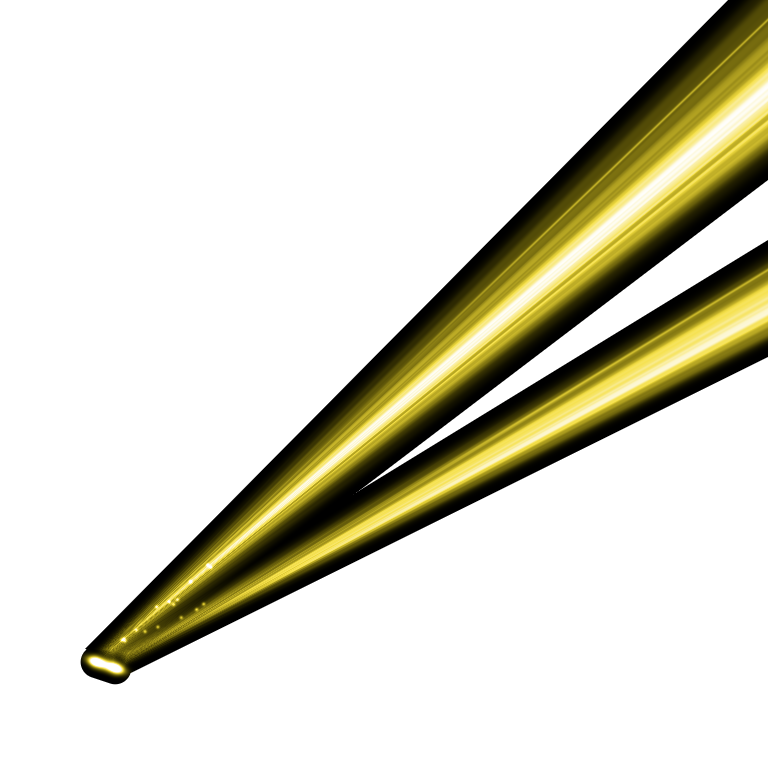
This background is drawn by a WebGL 2 fragment shader. Its source:

```glsl
#version 300 es
precision highp float;
uniform vec2 u_resolution;
out vec4 outColor;

#define SOURCE_A vec2(0.126, 0.138)
#define SOURCE_B vec2(0.150, 0.130)
#define CAP_RADIUS 0.021
#define HALO_LEVEL 0.36
#define STREAK_GAIN 0.62
#define SPARK_COUNT 16
#define SPARK_SIZE 0.0022

float hash(float n) {
  return fract(sin(n * 127.1) * 43758.5453);
}

float noise(float x) {
  float cell = floor(x), f = fract(x);
  return mix(hash(cell), hash(cell + 1.0), f * f * (3.0 - 2.0 * f));
}

// Signed distance below a line given as (slope, intercept)
float belowLine(vec2 p, vec2 line) {
  return (line.x * p.x + line.y - p.y) / sqrt(1.0 + line.x * line.x);
}

float segmentDistance(vec2 p, vec2 a, vec2 b) {
  vec2 ab = b - a;
  return length(p - a - ab * clamp(dot(p - a, ab) / dot(ab, ab), 0.0, 1.0));
}

// Returns (light, inner distance); core holds low, peak and high slopes
vec2 beam(vec2 p, vec2 source, vec2 upper, vec2 lower, vec3 core, float lineSlope, float seed) {
  vec2 q = p - source;
  float reach = max(q.x, 0.002);
  float slope = q.y / reach;
  float inner = min(belowLine(p, upper), -belowLine(p, lower));
  inner = min(inner, dot(q, normalize(vec2(1.0, core.y))));

  // Dark halo, wider with distance from the source
  float halo = HALO_LEVEL * smoothstep(0.006, mix(0.026, 0.052, p.x), inner);
  halo *= 0.85 + 0.3 * noise(slope * 70.0 + seed);

  // Bright core, blurred in slope near the source
  float blur = 0.012 / reach, span = core.z - core.x;
  float body = smoothstep(core.x - blur, core.x + blur + 0.25 * span, slope);
  body *= 1.0 - smoothstep(core.z - 0.3 * span - blur, core.z + 0.25 * span + 2.0 * blur, slope);
  body *= smoothstep(0.006, 0.028, inner);

  // Fine rays fanning out from the source
  float rays = 0.55 * noise(slope * 75.0 + seed) + 0.45 * noise(slope * 210.0 + seed * 3.0);
  float ridge = exp(-pow((slope - core.y) / (0.17 * span), 2.0));
  float light = halo + body * (0.26 + STREAK_GAIN * rays + 0.32 * ridge);

  // Single thin ray above the core
  float offset = (slope - lineSlope) * reach;
  light += 0.38 * smoothstep(0.4, 0.75, p.x) * exp(-pow(offset / 0.0022, 2.0));
  return vec2(light * step(0.0, inner), inner);
}

float sparks(vec2 p) {
  float sum = 0.0;
  for (int i = 0; i < SPARK_COUNT; i++) {
    float k = float(i);
    float along = 0.02 + 0.18 * hash(k + 3.0);
    vec2 center = SOURCE_A + along * vec2(1.0, mix(0.45, 1.0, hash(k + 41.0)));
    sum += 0.6 * exp(-dot(p - center, p - center) / (SPARK_SIZE * SPARK_SIZE));
  }
  return sum;
}

// Small tilted hot spot
float lamp(vec2 p, vec2 center) {
  vec2 q = p - center;
  q.y += 0.25 * q.x;
  return exp(-dot(q * vec2(85.0, 160.0), q * vec2(85.0, 160.0)));
}

vec3 goldRamp(float light) {
  vec3 gold = vec3(1.0, 0.91, 0.27 * light) * min(light, 0.96);
  return mix(gold, vec3(1.0), smoothstep(0.85, 1.5, light));
}

void main() {
  float unit = min(u_resolution.x, u_resolution.y);
  vec2 p = gl_FragCoord.xy / unit;

  vec2 high = beam(p, SOURCE_A, vec2(1.009, 0.0434), vec2(0.76, 0.0056),
                   vec3(0.765, 0.85, 0.905), 0.957, 5.0);
  vec2 low = beam(p, SOURCE_B, vec2(0.613, 0.0745), vec2(0.496, 0.0392),
                  vec3(0.50, 0.553, 0.59), 0.61, 19.0);

  // Black outline shared by both beams and their source
  float cap = CAP_RADIUS - segmentDistance(p, SOURCE_A, SOURCE_B);
  float inside = max(max(high.y, low.y), cap);
  float mask = clamp(0.5 + inside * unit, 0.0, 1.0);

  float light = high.x + low.x + sparks(p);
  light += 1.8 * (lamp(p, SOURCE_A) + lamp(p, SOURCE_B));
  light += 0.45 * smoothstep(0.006, 0.021, cap);

  outColor = vec4(mix(vec3(1.0), goldRamp(light), mask), 1.0);
}
```
